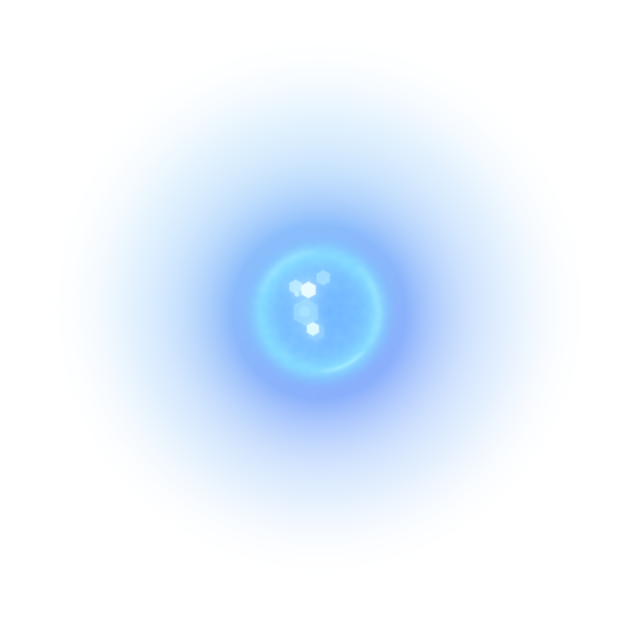
A Shadertoy shader for this background:

```glsl
// A glowing blue orb on white: a wide radial halo fades outward from an azure
// disc with a cyan rim, and a small cluster of hexagonal bokeh shines inside.
// Built from radial falloffs, hexagon distances and faint cellular mottling.

#define ORB_CENTER   vec2(0.499, 0.512)
#define RIM_RADIUS   0.093
#define RIM_WIDTH    0.019
#define HALO_GAIN    1.55
#define HALO_DECAY   9.0
#define HALO_LIFT    0.010
#define MOTTLE_SCALE 75.0
#define MOTTLE_GAIN  0.028

const vec3 CORE_COLOR  = vec3(0.44, 0.715, 1.00);
const vec3 RIM_COLOR   = vec3(0.49, 0.835, 1.00);
const vec3 BOKEH_COLOR = vec3(0.74, 0.97, 1.00);

// Bokeh offset from the orb centre, radius, brightness
const int BOKEH_COUNT = 8;
const vec4 BOKEH[BOKEH_COUNT] = vec4[](
    vec4( 0.006,  0.054, 0.0105, 0.48),
    vec4(-0.037,  0.040, 0.0100, 0.65),
    vec4(-0.017,  0.035, 0.0115, 0.95),
    vec4(-0.021,  0.000, 0.0190, 0.36),
    vec4(-0.023,  0.001, 0.0080, 0.32),
    vec4(-0.035,  0.028, 0.0035, 0.70),
    vec4(-0.010, -0.026, 0.0095, 0.92),
    vec4(-0.005, -0.031, 0.0130, 0.20));

vec2 hash2(vec2 p) {
    vec2 s = vec2(dot(p, vec2(127.1, 311.7)), dot(p, vec2(269.5, 183.3)));
    return fract(sin(s) * 43758.5);
}

// Distance to the nearest scattered cell point
float cellular(vec2 p) {
    vec2 cell = floor(p), local = fract(p);
    float nearest = 2.0;
    for (int y = -1; y <= 1; y++)
        for (int x = -1; x <= 1; x++) {
            vec2 n = vec2(x, y);
            nearest = min(nearest, length(n + hash2(cell + n) - local));
        }
    return nearest;
}

float bell(float x, float width) {
    return exp(-x * x / (width * width));
}

float hexagon(vec2 p, float radius) {
    p = abs(p);
    return max(p.y * 0.866 + p.x * 0.5, p.x) - radius;
}

// Part of the rim facing the given angle
float arcMask(vec2 dir, float angle, float spread) {
    return smoothstep(cos(spread), 1.0, dot(dir, vec2(cos(angle), sin(angle))));
}

// Wide halo: red drops most, green about half as much
vec3 haloColor(vec2 p) {
    float r = length(p);
    r = length(p - vec2(0.0, HALO_LIFT * smoothstep(0.15, 0.38, r)));
    float density = min(HALO_GAIN * exp(-HALO_DECAY * r), 0.46);
    density *= 1.0 - smoothstep(0.28, 0.44, r);
    float violet = 0.12 * dot(p, vec2(0.5, -0.85)) / max(r, 0.05);
    float greenLoss = mix(0.62, 0.50, smoothstep(0.14, 0.34, r)) + 0.5 * violet;
    return 1.0 - density * vec3(1.0, greenLoss, 0.03);
}

// Azure disc with a luminous rim and brighter arcs
vec3 addOrb(vec3 color, vec2 p) {
    float r = length(p);
    vec2 dir = p / max(r, 1e-4);
    float rim = bell(r - RIM_RADIUS, RIM_WIDTH);
    vec3 disc = mix(CORE_COLOR, RIM_COLOR, 0.85 * rim);
    disc += vec3(0.04, 0.04, 0.0) * smoothstep(0.0, 0.08, r);

    float arcs = 0.8 * arcMask(dir, -1.10, 0.50) * bell(r - 0.092, 0.004)
               + 0.5 * arcMask(dir,  2.25, 0.75) * bell(r - 0.097, 0.007)
               + 0.4 * arcMask(dir,  0.10, 0.90) * bell(r - 0.093, 0.007);
    disc += arcs * vec3(0.14, 0.08, 0.0);

    float mottle = cellular(p * MOTTLE_SCALE) - 0.5;
    disc += MOTTLE_GAIN * mottle * vec3(1.0, 0.7, 0.0);
    return mix(color, disc, 1.0 - smoothstep(0.086, 0.127, r));
}

// Hexagonal lights, each with a soft glow and a slightly brighter edge
vec3 addBokeh(vec3 color, vec2 p, float pixel) {
    float haze = bell(length((p - vec2(-0.018, 0.010)) * vec2(1.5, 0.75)), 0.035);
    color = mix(color, BOKEH_COLOR, 0.20 * haze);
    for (int i = 0; i < BOKEH_COUNT; i++) {
        vec4 b = BOKEH[i];
        float d = hexagon(p - b.xy, b.z);
        float soft = pixel + 0.0012;
        float fill = 1.0 - smoothstep(-soft, soft, d);
        float edge = 0.12 * bell(d + 0.0015, 0.0015);
        float glow = 0.22 * exp(-max(d, 0.0) / 0.006);
        vec3 light = mix(BOKEH_COLOR, vec3(0.96, 1.0, 1.0), b.w * b.w);
        color = mix(color, light, b.w * clamp(max(fill, glow) + edge, 0.0, 1.0));
    }
    return color;
}

void mainImage(out vec4 fragColor, in vec2 fragCoord) {
    float size = min(iResolution.x, iResolution.y);
    vec2 uv = (fragCoord - 0.5 * iResolution.xy) / size + 0.5;
    vec2 p = uv - ORB_CENTER;
    vec3 color = haloColor(p);
    color = addOrb(color, p);
    color = addBokeh(color, p, 1.0 / size);
    fragColor = vec4(clamp(color, 0.0, 1.0), 1.0);
}
```
